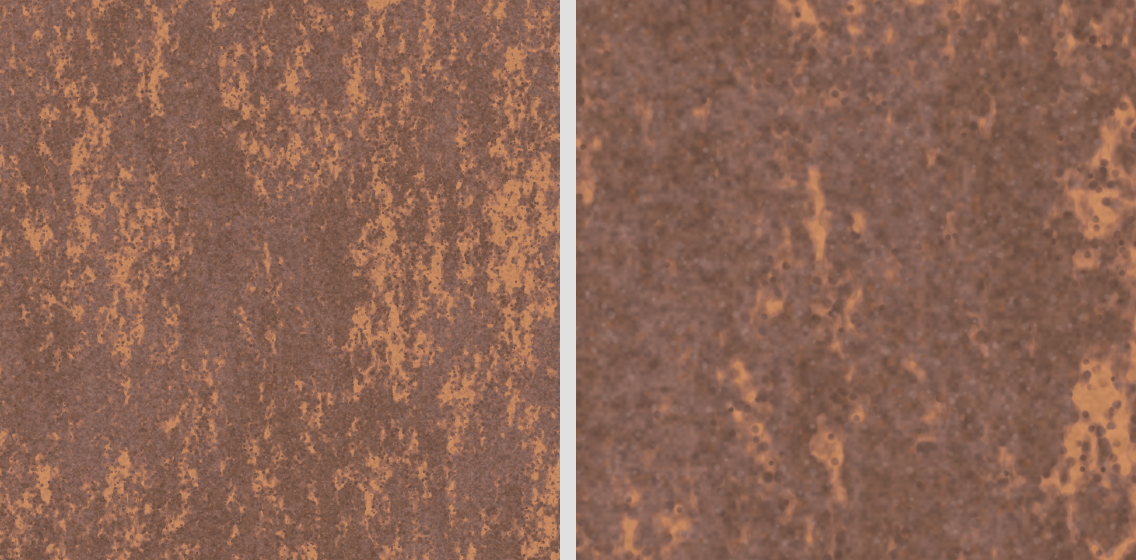
Left: the whole. Right: its middle third, enlarged.
A Shadertoy shader for this texture:

```glsl
// Weathered rusty metal: brown oxide with vertical, pitted streaks of orange rust.

float hash(vec2 p) {
    vec3 q = fract(p.xyx * 0.1031);
    q += dot(q, q.yzx + 33.33);
    return fract((q.x + q.y) * q.z);
}

float valueNoise(vec2 p) {
    vec2 cell = floor(p), f = fract(p);
    f = f * f * (3.0 - 2.0 * f);
    return mix(mix(hash(cell), hash(cell + vec2(1, 0)), f.x),
               mix(hash(cell + vec2(0, 1)), hash(cell + vec2(1, 1)), f.x), f.y);
}

float fbm(vec2 p) {
    float sum = 0.0, weight = 0.5;
    for (int i = 0; i < 4; i++) {
        sum += weight * valueNoise(p);
        p = mat2(1.99, 0.12, -0.12, 1.99) * p + 17.3;
        weight *= 0.5;
    }
    return sum / 0.9375;
}

// Soft round dots, one per grid cell, of random place and size.
float dots(vec2 p, float share, float seed) {
    vec2 cell = floor(p);
    float mask = 0.0;
    for (int y = -1; y <= 1; y++)
    for (int x = -1; x <= 1; x++) {
        vec2 id = cell + vec2(x, y);
        vec2 centre = id + vec2(hash(id + seed), hash(id + seed + 41.7));
        float radius = mix(0.25, 0.6, hash(id + seed + 83.1));
        float present = step(hash(id + seed + 129.4), share);
        mask = max(mask, present * (1.0 - smoothstep(radius * 0.3, radius, length(p - centre))));
    }
    return mask;
}

void mainImage(out vec4 fragColor, in vec2 fragCoord) {
    vec2 uv = fragCoord / iResolution.y;

    // Ragged outlines
    vec2 ragged = uv + 0.007 * (vec2(valueNoise(uv * 95.0), valueNoise(uv * 95.0 + 31.0)) - 0.5);

    // Rust amount: broad zones, narrow vertical runs, flecks and fine crumbs
    float zones = fbm(uv * vec2(6.0, 4.0) + 3.7) - 0.5;
    float runs = fbm(ragged * vec2(36.0, 7.0) + 11.0) - 0.5;
    float flecks = fbm(ragged * vec2(88.0, 45.0) + 5.0) - 0.5;
    float crumbs = valueNoise(uv * 165.0 + 9.0) - 0.5;
    float pits = dots(uv * 120.0, 0.5, 7.0);
    float rust = 0.70 * zones + 0.95 * runs + 1.25 * flecks + 0.45 * crumbs - 0.24 * pits + 0.04;

    // Brown oxide, drifting between warm and purplish
    float tone = fbm(uv * vec2(10.0, 5.0) + 57.0) + 0.6 * (valueNoise(uv * 120.0 + 77.0) - 0.5);
    vec3 color = mix(vec3(0.487, 0.350, 0.290), vec3(0.532, 0.394, 0.352),
                     smoothstep(0.22, 0.78, tone));
    color *= 1.0 + 0.07 * (valueNoise(uv * vec2(80.0, 9.0) + 21.0) - 0.5);

    // Reddish stain around the bright orange rust
    color = mix(color, vec3(0.615, 0.430, 0.350), 0.85 * smoothstep(0.02, 0.25, rust));
    float orange = smoothstep(0.19, 0.42, rust);
    vec3 orangeRust = mix(vec3(0.70, 0.475, 0.365), vec3(0.775, 0.535, 0.370),
                          smoothstep(0.28, 0.50, rust));
    color = mix(color, orangeRust, orange);

    // Dark pits, pale mineral specks and small warm spots
    color *= 1.0 - 0.08 * pits;
    color = mix(color, vec3(0.61, 0.49, 0.46), 0.40 * dots(uv * 170.0, 0.16, 19.0) * (1.0 - orange));
    color = mix(color, vec3(0.57, 0.37, 0.26), 0.40 * dots(uv * 140.0, 0.18, 53.0) * (1.0 - orange));

    // Fine grain, quieter on the orange
    float grain = valueNoise(uv * 230.0 + 13.0) + valueNoise(uv * 400.0 + 91.0) - 1.0;
    color *= 1.0 + mix(0.15, 0.08, orange) * grain;

    fragColor = vec4(color, 1.0);
}
```
